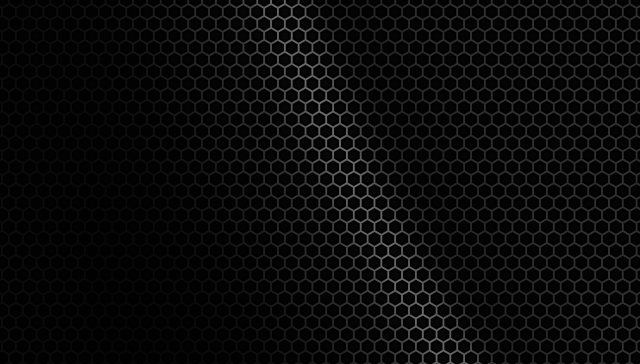
Write a WebGL 1 fragment shader that draws this pattern.

```glsl
precision highp float;
// Dark honeycomb metal grille lit by a slanted, slightly curved sheen.
uniform vec2 u_resolution;

// Offset from the nearest hexagon centre; neighbours in a row are 1 apart.
vec2 hexOffset(vec2 g) {
  vec2 period = vec2(1.0, 1.7320508);
  vec2 a = mod(g, period) - 0.5 * period;
  vec2 b = mod(g - 0.5 * period, period) - 0.5 * period;
  return dot(a, a) < dot(b, b) ? a : b;
}

// Distance from a point inside the cell to its closest side.
float hexEdge(vec2 c) {
  c = abs(c);
  return 0.5 - max(c.x, dot(c, vec2(0.5, 0.8660254)));
}

float bell(float x, float width) {
  return exp(-x * x / (width * width));
}

// Brightness of the wire: x runs across, t runs from top to bottom.
float wireLight(float x, float t) {
  float d = x - (0.437 + 0.2 * t + 0.07 * t * t);
  float leftSide = 0.025 + 0.02 * bell(x, 0.12)
    + 0.2 * bell(d, 0.22) + 0.185 * bell(d, 0.055);
  float rightSide = 0.13 + 0.055 * smoothstep(0.05, 0.3, d)
    + 0.28 * bell(d, 0.055);
  return mix(leftSide, rightSide, smoothstep(-0.012, 0.012, d));
}

void main() {
  vec2 uv = gl_FragCoord.xy / u_resolution;
  float t = 1.0 - uv.y;
  float columns = 46.4;
  float pixel = columns / u_resolution.x;
  vec2 g = vec2(uv.x, t * u_resolution.y / u_resolution.x) * columns;
  g.x -= 0.15;

  // Wire mask with softened edges
  float edge = hexEdge(hexOffset(g));
  float wire = 1.0 - smoothstep(0.068 - 0.65 * pixel, 0.068 + 0.65 * pixel, edge);

  // Fine grain in the cells and a slow unevenness along the wires
  float grain = sin(g.x * 23.0 + g.y * 9.0) * sin(g.y * 25.0 - g.x * 7.0);
  float uneven = 1.0 + 0.04 * sin(g.x * 2.3 + 1.7 * sin(g.y * 1.4));

  // Cells are darkest beside the wire and catch a little of the sheen
  float light = wireLight(uv.x, t);
  float cell = 0.004 + light * (0.06 + 0.025 * grain) * smoothstep(0.08, 0.35, edge);
  gl_FragColor = vec4(vec3(mix(cell, light * uneven, wire)), 1.0);
}
```
